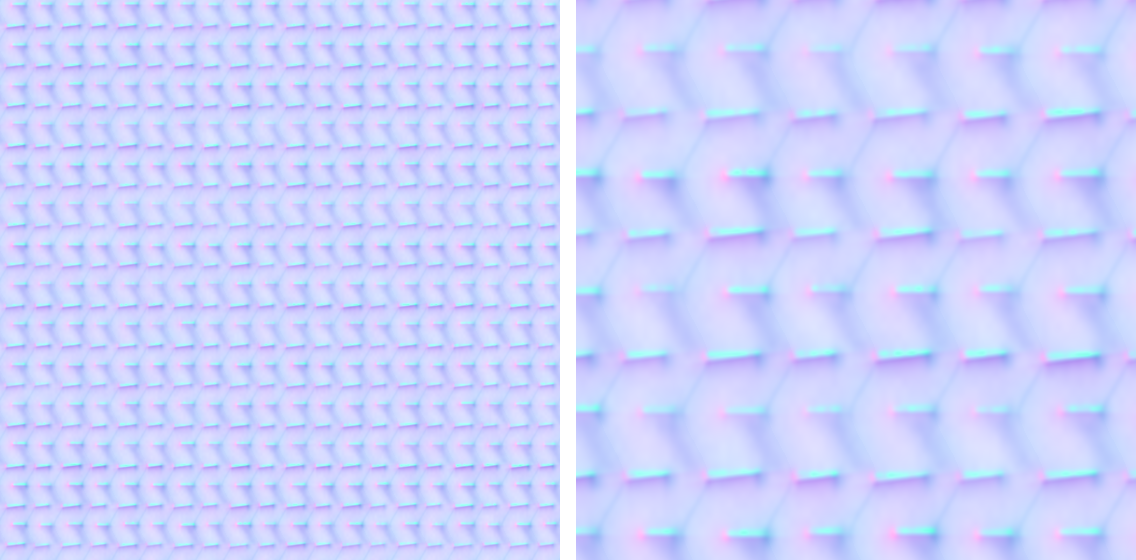
Left: the whole. Right: its middle third, enlarged.
Reproduce this texture map procedurally as a three.js fragment shader.

```glsl
// Tangent-space normal map of a knitted fabric: 20 wavy strands across, 14 stitch pairs down.
varying vec2 vUv;

float hash(vec2 p) {
  vec3 q = fract(p.xyx * vec3(0.1031, 0.1030, 0.0973));
  q += dot(q, q.yzx + 33.33);
  return fract((q.x + q.y) * q.z);
}

float bell(float x) { return exp(-x * x); }

// Value noise that wraps after the given whole number of cells
float wrapNoise(vec2 p, vec2 period) {
  vec2 i = floor(p), f = smoothstep(0.0, 1.0, fract(p));
  float a = hash(mod(i, period));
  float b = hash(mod(i + vec2(1.0, 0.0), period));
  float c = hash(mod(i + vec2(0.0, 1.0), period));
  float d = hash(mod(i + 1.0, period));
  return mix(mix(a, b, f.x), mix(c, d, f.x), f.y);
}

// Slope around one ledge where a strand dips under the next; d.y points down
vec2 ledgeSlope(vec2 d, float halfWidth, float lower, float grain) {
  float along = 1.0 - smoothstep(halfWidth - 0.05, halfWidth + 0.05, abs(d.x));
  float wide = bell((d.x - 0.06) / (halfWidth + 0.08));
  // The lip is nearly level, the crease under it climbs to the right
  float lip = d.y + 0.02 * d.x + 0.03;
  float crease = d.y + d.x * mix(0.0, 0.14, lower);
  float under = smoothstep(-0.02, 0.06, crease);
  float below = max(crease, 0.0);

  // Ragged bright lip, dark crease below it and a long soft shadow drifting right
  vec2 s = vec2(-0.13, 0.11) * along * mix(0.4, 1.6, grain) * bell(lip / 0.045);
  s += vec2(-0.09, -0.20) * mix(0.45, 1.0, lower) * along * under * exp(-below / 0.09);
  float drift = bell((d.x - 0.05 - 0.3 * below) / (halfWidth + 0.06));
  s += vec2(-0.09, -0.15) * mix(0.85, 1.0, lower) * drift * under * exp(-below / 0.25);
  // Blue-green approach above the lip
  s += vec2(-0.08, 0.02) * wide * (1.0 - under) * exp(min(crease, 0.0) / 0.15);
  // Pink left end and blue right end
  s += vec2(0.15, -0.07) * bell((d.x + halfWidth + 0.01) / 0.06) * bell(d.y / 0.075);
  s += vec2(0.035, -0.05) * bell((d.x + halfWidth + 0.07) / 0.15) * bell((d.y - 0.04) / 0.2);
  s += vec2(-0.13, -0.05) * bell((d.x - halfWidth - 0.01) / 0.09) * bell((d.y - 0.03) / 0.13);
  return s;
}

// Broad roundness of the strands and the faint zigzag seams between them
vec2 strandSlope(vec2 p) {
  float f = fract(p.y * 0.7 - 0.11);
  float swing = smoothstep(-0.1, 1.1, min(f / 0.53, (1.0 - f) / 0.47));
  float w = fract(p.x - mix(0.93, 1.26, swing));
  float falling = smoothstep(0.0, 0.14, f) * (1.0 - smoothstep(0.40, 0.58, f));
  float fromSeam = min(w, 1.0 - w);
  vec2 s = vec2(-0.035, -0.02) * (1.0 - 0.7 * falling) * bell(fromSeam / 0.045);
  s += vec2(-0.04, 0.0) * bell(fromSeam / 0.18);
  s += vec2(-0.08, -0.06) * falling * bell((w - 0.80) / 0.15);
  s += vec2(0.02, 0.015) * bell((w - 0.42) / 0.2);
  return s;
}

void main() {
  // One unit is a column; a stitch pair is 20/14 units high, counted downwards
  vec2 p = vec2(vUv.x, 1.0 - vUv.y) * 20.0;
  vec2 cell = floor(p * vec2(1.0, 0.7));
  vec2 slope = strandSlope(p);
  float grain = wrapNoise(p * vec2(12.0, 9.0), vec2(240.0, 180.0));

  for (int j = -1; j <= 1; j++) {
    for (int i = -1; i <= 1; i++) {
      vec2 id = cell + vec2(float(i), float(j));
      vec2 key = mod(id, vec2(20.0, 14.0));
      float broad = 1.0 - mod(key.x, 2.0);
      for (int k = 0; k < 2; k++) {
        float lower = float(k);
        float rowShift = hash(vec2(key.y + 31.0, lower + 5.0)) - 0.5;
        vec2 jitter = vec2(hash(key + 47.0 * lower + 3.0), hash(key + 61.0 * lower + 9.0)) - 0.5;
        vec2 center = vec2(id.x + mix(0.64, 0.51, lower) + 0.04 * broad,
                           (id.y + mix(0.11, 0.638, lower)) / 0.7 + 0.05 * rowShift);
        float halfWidth = mix(0.20, 0.25, lower) + mix(0.04, 0.07, lower) * broad;
        float strength = mix(0.85, 1.0, lower) + 0.4 * rowShift + 0.3 * jitter.x + 0.1 * broad;
        slope += strength * ledgeSlope(p - center - jitter * vec2(0.06, 0.04), halfWidth, lower, grain);
      }
    }
  }

  // Unevenness of the yarn, soft and fine
  vec2 uneven = vec2(wrapNoise(p * 2.0, vec2(40.0)), wrapNoise(p * 2.0 + 17.0, vec2(40.0)));
  slope += (uneven - 0.5) * 0.035 + (grain - 0.5) * 0.015;

  vec3 color = vec3(0.85 + slope.x, 0.86 + slope.y, 1.0 - 0.5 * dot(slope, slope));
  gl_FragColor = vec4(clamp(color, 0.0, 1.0), 1.0);
}
```
